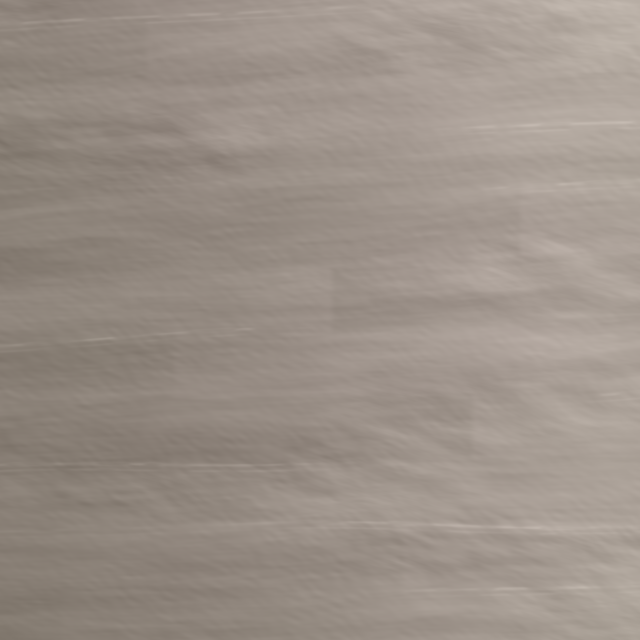
A Shadertoy shader for this texture:

```glsl
float hash(vec2 p) {
    return fract(sin(dot(p, vec2(127.1, 311.7))) * 43758.5453);
}

float noise(vec2 p) {
    vec2 cell = floor(p);
    vec2 f = fract(p);
    f = f * f * (3.0 - 2.0 * f);
    float low = mix(hash(cell), hash(cell + vec2(1.0, 0.0)), f.x);
    float high = mix(hash(cell + vec2(0.0, 1.0)), hash(cell + vec2(1.0, 1.0)), f.x);
    return mix(low, high, f.y);
}

// Layered noise centred on zero
float fbm(vec2 p, int octaves) {
    float sum = 0.0;
    float amplitude = 0.5;
    for (int i = 0; i < octaves; i++) {
        sum += amplitude * (noise(p) - 0.5);
        p = p * vec2(1.9, 2.1) + vec2(17.3, 9.1);
        amplitude *= 0.5;
    }
    return sum;
}

vec2 rotate(vec2 p, float angle) {
    float c = cos(angle);
    float s = sin(angle);
    return vec2(c * p.x + s * p.y, c * p.y - s * p.x);
}

// Tone of one plank, softened across its butt joint
float plankTone(vec2 p, float row, float plankLength) {
    float x = p.x / plankLength + hash(vec2(row, 4.7));
    float index = floor(x);
    float joint = smoothstep(0.0, 0.014, fract(x) * plankLength);
    float before = hash(vec2(index - 1.0, row));
    float here = hash(vec2(index, row));
    return mix(before, here, joint) - 0.5;
}

// Long wavering fibres with finer, shorter streaks on top
float fibreGrain(vec2 p, float seed) {
    float waver = 0.022 * fbm(vec2(p.x * 4.0, p.y * 7.0) + seed, 2);
    vec2 q = p + vec2(seed * 7.0, waver);
    float broad = fbm(q * vec2(3.0, 30.0), 4);
    float fine = fbm(q * vec2(15.0, 120.0), 2);
    return 0.095 * broad + 0.046 * fine;
}

// Slanted feathery figure that appears in scattered patches
float featherFigure(vec2 p, float seed) {
    float bend = 0.04 * fbm(p * vec2(6.0, 14.0) + seed, 2);
    vec2 q = rotate(p + vec2(0.0, bend), -0.32);
    float wisps = fbm(q * vec2(12.0, 50.0) + seed * 13.0, 4);
    float patches = noise(p * vec2(3.2, 9.0) + seed * 5.0);
    return wisps * smoothstep(0.42, 0.85, patches);
}

// Fine glinting strands, broken into short flecks around one wandering line
float glintLine(float offset, float x, float seed) {
    float wander = 0.024 * (noise(vec2(x * 2.3, seed)) - 0.5);
    float d = offset + wander;
    float stretch = smoothstep(0.42, 0.8, noise(vec2(x * 2.4 + seed * 3.1, seed * 5.3)));
    float flecks = smoothstep(0.15, 0.85, noise(vec2(x * 42.0, seed * 9.0 + d * 220.0)));
    float strand = exp(-pow(d / 0.0028, 2.0));
    float companion = 0.5 * exp(-pow((d + 0.009) / 0.0022, 2.0));
    float halo = 0.22 * exp(-pow(d / 0.012, 2.0));
    return stretch * ((strand + companion) * mix(0.25, 1.0, flecks) + halo);
}

// Light falling from the right and upper edge
float roomLight(vec2 p) {
    float side = mix(0.528, 0.676, smoothstep(-0.15, 1.1, p.x));
    float upper = 0.032 * smoothstep(0.55, 1.0, p.y);
    float haze = 0.03 * fbm(p * vec2(2.0, 3.0) + 3.0, 2);
    return side + upper + haze;
}

void mainImage(out vec4 fragColor, in vec2 fragCoord) {
    const float ROWS = 10.0;
    const float PLANK_LENGTH = 0.95;
    const vec3 WARM_GREY = vec3(0.0, -0.041, -0.075);
    const vec3 ROSE_TINT = vec3(0.004, -0.003, 0.004);

    vec2 uv = fragCoord / iResolution.xy;

    // Boards rise slightly to the right, more so near the top
    vec2 floorPos = uv;
    floorPos.y -= uv.x * mix(0.015, 0.055, uv.y);
    floorPos.y += 0.004 * sin(uv.x * 5.0 + uv.y * 9.0);

    // Blend neighbouring rows so the board edges stay soft
    float rowCoord = floorPos.y * ROWS + 0.35;
    float nearest = floor(rowCoord + 0.5);
    float offset = (rowCoord - nearest) / ROWS;
    float across = smoothstep(-0.007, 0.007, offset);
    float tone = mix(plankTone(floorPos, nearest - 1.0, PLANK_LENGTH),
                     plankTone(floorPos, nearest, PLANK_LENGTH), across);

    float value = roomLight(uv);
    value += 0.028 * tone;
    value += fibreGrain(floorPos, 0.37);
    value += 0.125 * featherFigure(floorPos, 2.6);
    value += 0.06 * glintLine(offset, floorPos.x, nearest);

    // Embossed pores, stronger in some areas than in others
    vec2 pores = rotate(floorPos, -0.4) * vec2(60.0, 150.0);
    float relief = noise(pores) - noise(pores + vec2(0.2, 0.9));
    value += 0.019 * relief * mix(0.45, 1.2, noise(floorPos * vec2(4.0, 14.0)));

    float tint = fbm(uv * vec2(3.0, 4.0), 2) * 2.5 + tone * 0.4;
    vec3 color = vec3(value) + WARM_GREY + ROSE_TINT * tint;
    fragColor = vec4(color, 1.0);
}
```
